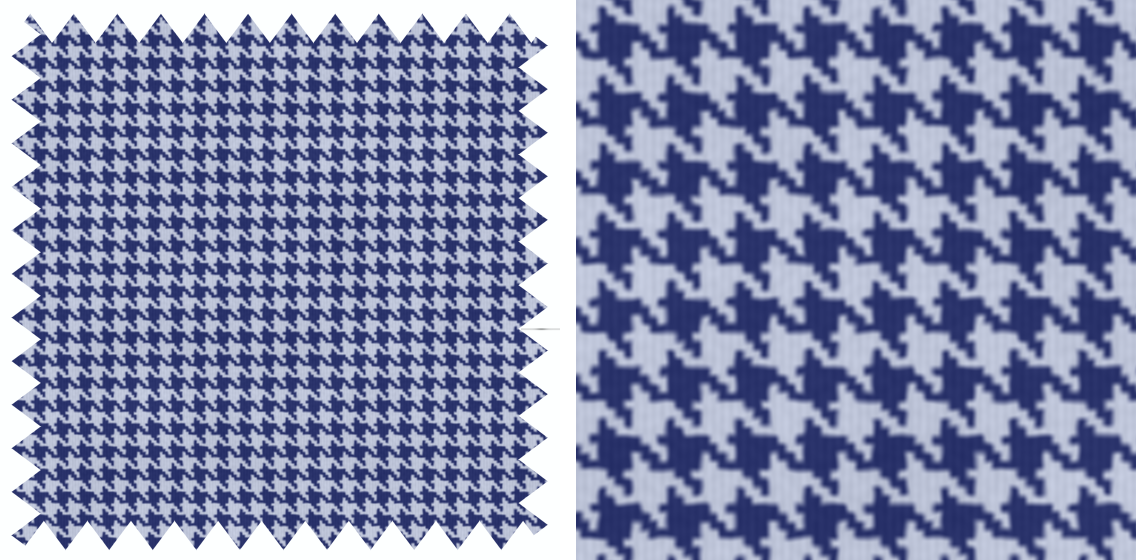
Left: the whole. Right: its middle third, enlarged.
This pattern is drawn by a WebGL 2 fragment shader. Its source:

```glsl
#version 300 es
precision highp float;
// A swatch of navy and pale blue houndstooth cloth with pinked edges on white.
// Each check is an 8 by 8 thread 2/2 twill; thread crossings are blended softly,
// and four triangle waves cut the zigzag border.

uniform vec2 u_resolution;
out vec4 fragColor;

const vec3 PAPER = vec3(0.992, 1.0, 1.0);
const vec3 NAVY = vec3(0.160, 0.195, 0.415);
const vec3 PALE = vec3(0.745, 0.772, 0.850);
const float REPEATS = 24.5;
const float THREADS = 8.0;
const vec2 CHECK_PHASE = vec2(0.49, 0.517);
const float TOOTH_PERIOD = 0.0778;
const float TOOTH_DEPTH = 0.052;

vec2 hashGradient(vec2 cell) {
    float h = fract(sin(dot(cell, vec2(127.1, 311.7))) * 4375.85);
    return vec2(cos(h * 6.2832), sin(h * 6.2832));
}

float gradientNoise(vec2 p) {
    vec2 i = floor(p);
    vec2 f = p - i;
    vec2 u = f * f * f * (f * (f * 6.0 - 15.0) + 10.0);
    vec2 e = vec2(1.0, 0.0);
    float a = dot(hashGradient(i), f);
    float b = dot(hashGradient(i + e.xy), f - e.xy);
    float c = dot(hashGradient(i + e.yx), f - e.yx);
    float d = dot(hashGradient(i + e.xx), f - e.xx);
    return mix(mix(a, b, u.x), mix(c, d, u.x), u.y);
}

// 1 where the thread on top of this crossing is dark.
float crossingDark(vec2 cell) {
    vec2 thread = mod(cell, THREADS);
    float warpOnTop = 1.0 - step(2.0, mod(thread.x - thread.y + 3.0, 4.0));
    vec2 dark = 1.0 - step(THREADS * 0.5, thread);
    return mix(dark.y, dark.x, warpOnTop);
}

// Blends the four nearest crossings for soft, stepped edges.
float houndstooth(vec2 threadPos) {
    vec2 p = threadPos - 0.5;
    vec2 cell = floor(p);
    vec2 f = smoothstep(0.0, 1.0, p - cell);
    vec2 e = vec2(1.0, 0.0);
    float upper = mix(crossingDark(cell), crossingDark(cell + e.xy), f.x);
    float lower = mix(crossingDark(cell + e.yx), crossingDark(cell + e.xx), f.x);
    return mix(upper, lower, f.y);
}

// Signed distance inside one pinked edge; "inward" is measured from the tips.
float pinkedEdge(float inward, float along, float firstTip) {
    float wave = abs(fract((along - firstTip) / TOOTH_PERIOD + 0.5) - 0.5) * 2.0;
    return (inward - TOOTH_DEPTH * wave) * 0.6;
}

float swatchDistance(vec2 p) {
    float top = pinkedEdge(p.y - 0.0247, p.x, 0.0540);
    float bottom = pinkedEdge(0.982 - p.y, p.x, 0.1172);
    float left = pinkedEdge(p.x - 0.0208, p.y, 0.1003);
    float right = pinkedEdge(0.978 - p.x, p.y, 0.0814);
    return min(min(top, bottom), min(left, right));
}

vec3 cloth(vec2 p) {
    vec2 threadPos = (p * REPEATS - CHECK_PHASE) * THREADS;
    // Slight unevenness of the threads.
    vec2 wobble = vec2(gradientNoise(threadPos * 0.4),
                       gradientNoise(threadPos * 0.4 + 37.0));
    float dark = houndstooth(threadPos + wobble * 0.35);
    vec3 color = mix(PALE, NAVY, dark);
    // Fine vertical ribs and broad tonal wear.
    float rib = 0.012 * cos(threadPos.x * 6.2832);
    float wear = 0.03 * gradientNoise(p * 9.0) + 0.03 * gradientNoise(threadPos * 0.8);
    return color + (rib + wear) * mix(1.0, 0.6, dark);
}

// Faint stray thread beside the right edge.
float strayThread(vec2 p, float pixel) {
    float line = 1.0 - smoothstep(0.0008, 0.0008 + pixel, abs(p.y - 0.588));
    float knot = exp(-pow((p.x - 0.967) / 0.009, 2.0));
    return line * step(0.93, p.x) * (0.13 + 0.22 * knot);
}

void main() {
    vec2 p = gl_FragCoord.xy / u_resolution;
    p.y = 1.0 - p.y; // rows counted from the top
    float pixel = 1.0 / min(u_resolution.x, u_resolution.y);

    vec3 color = PAPER - strayThread(p, pixel);
    float inside = smoothstep(-0.7 * pixel, 0.7 * pixel, swatchDistance(p));
    color = mix(color, cloth(p), inside);
    fragColor = vec4(color, 1.0);
}
```
